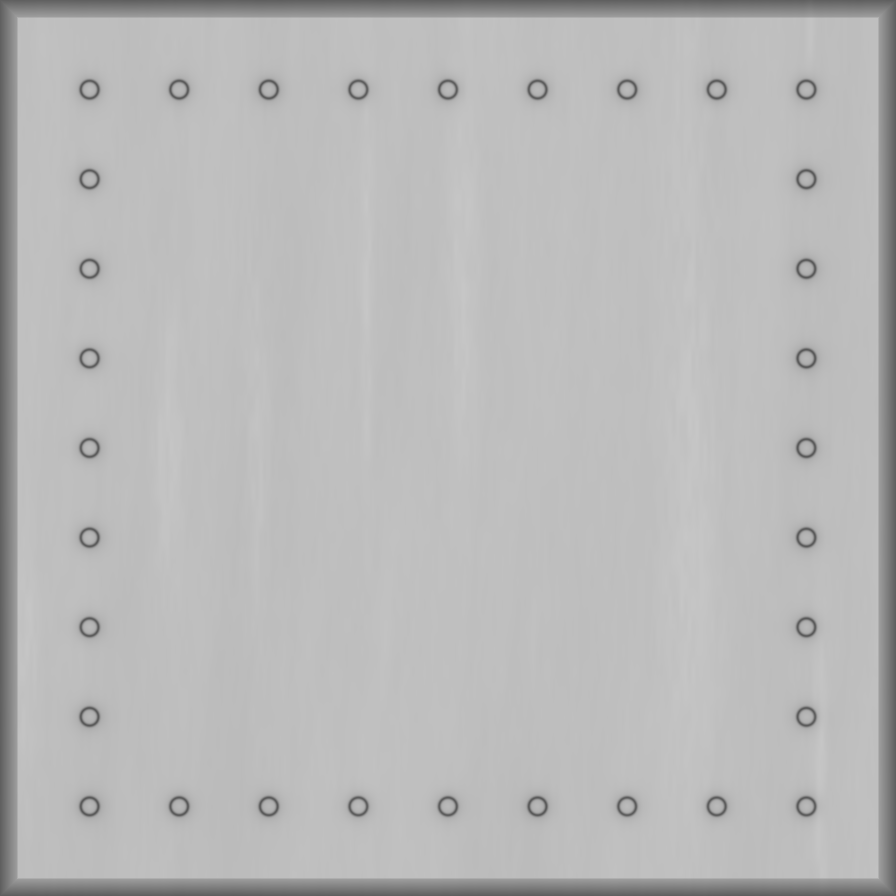
Write a WebGL 2 fragment shader that draws this texture.

```glsl
#version 300 es
precision highp float;
// Brushed grey metal plate with a dark bevelled rim and a square of small rivets.

uniform vec2 u_resolution;
out vec4 fragColor;

const float METAL = 0.745;          // plain plate brightness
const float RIM_WIDTH = 0.0196;
const float RIM_DARK = 0.37;        // at the outer edge
const float RIM_LIGHT = 0.625;      // at the inner edge
const float RIVET_INSET = 0.4;      // from the centre to each rivet row
const float RIVET_STEP = 0.1;
const float RIVET_RADIUS = 0.0098;
const float RING_WIDTH = 0.0019;
const float RING_DEPTH = 0.29;
const float HALO_DEPTH = 0.10;
const float HALO_REACH = 0.006;
const float GRAIN_LEAN = 0.045;     // sideways drift of the brushing
const float GRAIN_DEPTH = 0.022;
const float STREAK_GAIN = 0.026;

// Bright brush marks: centre x, centre y, half length, half width
const vec4 STREAKS[8] = vec4[8](
  vec4(0.410, 0.650, 0.22, 0.006), vec4(0.516, 0.700, 0.20, 0.016),
  vec4(0.287, 0.540, 0.25, 0.014), vec4(0.187, 0.500, 0.16, 0.016),
  vec4(0.770, 0.550, 0.45, 0.030), vec4(0.030, 0.270, 0.16, 0.012),
  vec4(0.905, 0.980, 0.06, 0.005), vec4(0.916, 0.140, 0.16, 0.007));

float hash(vec2 cell) {
  vec3 h = fract(cell.xyx * vec3(0.1031, 0.1030, 0.0973));
  h += dot(h, h.yzx + 33.33);
  return fract((h.x + h.y) * h.z);
}

float valueNoise(vec2 p) {
  vec2 cell = floor(p), f = fract(p);
  f = f * f * (3.0 - 2.0 * f);
  return mix(mix(hash(cell), hash(cell + vec2(1, 0)), f.x),
             mix(hash(cell + vec2(0, 1)), hash(cell + vec2(1, 1)), f.x), f.y);
}

// Long vertical fibres, from broad bands down to fine hairs
float brushedGrain(vec2 p) {
  float grain = 0.0, weight = 0.4;
  vec2 scale = vec2(14.0, 1.3);
  for (int i = 0; i < 4; i++) {
    grain += weight * (valueNoise(p * scale + float(i) * 17.0) - 0.5);
    scale *= vec2(2.1, 2.3);
    weight *= 0.7;
  }
  return grain;
}

float brushMarks(vec2 p) {
  float sum = 0.0;
  for (int i = 0; i < 8; i++) {
    vec4 s = STREAKS[i];
    vec2 d = (p - s.xy) / vec2(s.w, s.z);
    sum += exp(-dot(d, d));
  }
  return sum;
}

// Distance to the nearest rivet centre, folding the plate onto one side
float rivetDistance(vec2 p) {
  vec2 q = abs(p - 0.5);
  if (q.y > q.x) q = q.yx;
  float along = min(floor(q.y / RIVET_STEP + 0.5) * RIVET_STEP, RIVET_INSET);
  return length(q - vec2(RIVET_INSET, along));
}

void main() {
  vec2 p = gl_FragCoord.xy / u_resolution;
  float pixel = 1.0 / min(u_resolution.x, u_resolution.y);

  // Brushed plate
  float bend = 0.006 * sin(p.y * 5.0 + p.x * 4.0);
  vec2 brushed = vec2(p.x - GRAIN_LEAN * (p.y - 0.5) + bend, p.y);
  float fibre = valueNoise(p * vec2(230.0, 40.0));
  float marks = brushMarks(vec2(p.x, p.y)) * (0.6 + 0.6 * fibre);
  float shade = METAL + GRAIN_DEPTH * 1.6 * brushedGrain(brushed);
  shade += STREAK_GAIN * marks + 0.006 * (fibre - 0.5);

  // Rivet rings with a soft contact shadow
  float gap = rivetDistance(p) - RIVET_RADIUS;
  float ring = gap / max(RING_WIDTH, pixel * 0.7);
  shade -= RING_DEPTH * exp(-ring * ring);
  shade -= HALO_DEPTH * exp(-abs(gap) / HALO_REACH);

  // Bevelled rim
  vec2 edge = min(p, 1.0 - p);
  float inset = min(edge.x, edge.y);
  float rim = mix(RIM_DARK, RIM_LIGHT, clamp(inset / RIM_WIDTH, 0.0, 1.0));
  rim += 0.5 * (shade - METAL);
  shade = mix(rim, shade, smoothstep(-pixel, pixel, inset - RIM_WIDTH));

  fragColor = vec4(vec3(shade), 1.0);
}
```
